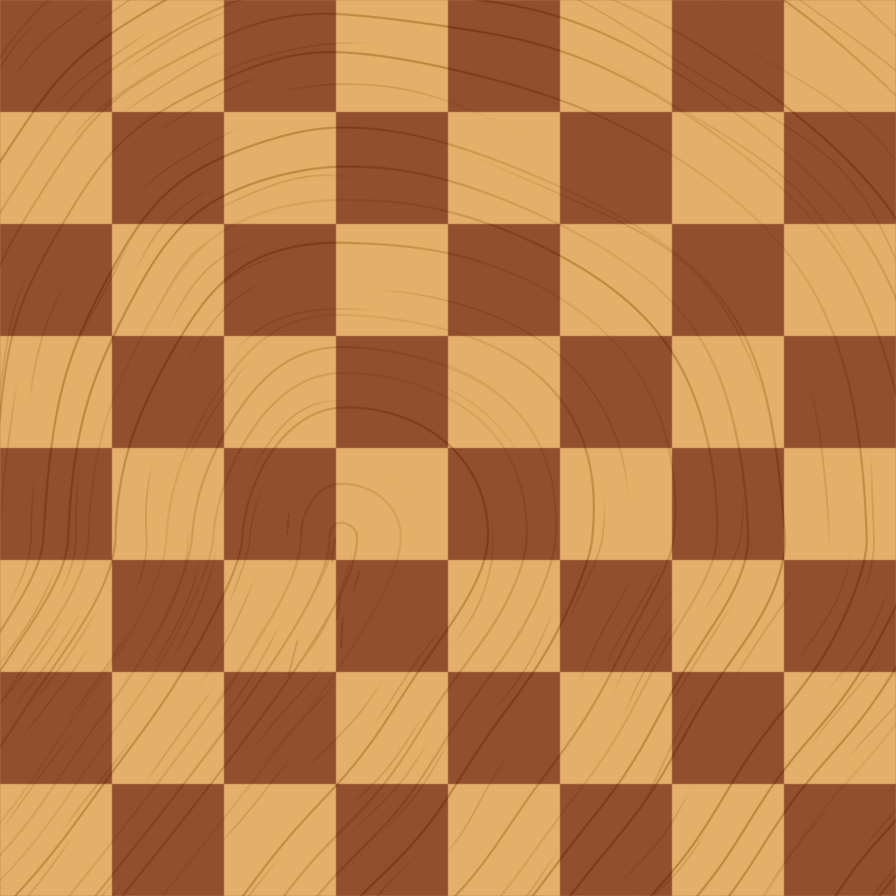
This pattern is drawn by a Shadertoy shader. Its source:

```glsl
// An eight by eight board of tan and brown squares under one sheet of wood grain.
// Grain lines are contours of a bent, uneven radial field around a knot;
// layered sines warp them, and a hash varies the strength of each line.

float hash(float n) {
    return fract(sin(n * 127.1) * 4375.85);
}

// Layered sines, roughly -1 to 1
float sway(vec2 p) {
    return 0.5 * sin(p.x * 7.0 + 2.0 * sin(p.y * 5.0))
         + 0.3 * sin(p.y * 13.0 - p.x * 6.0 + 1.7)
         + 0.2 * sin(p.x * 21.0 + p.y * 17.0);
}

// Stretched distance from the knot: arches above, slanting hairpins below
float grainField(vec2 uv) {
    vec2 p = uv - vec2(0.38, 0.40);
    float below = max(-p.y, 0.0);
    p.x += 0.85 * below * below / (0.12 + below);
    p.x *= p.x < 0.0 ? 1.35 : 0.9;
    float r = length(vec2(p.x, max(p.y, 0.0)));
    return r + 0.014 * sway(uv) * smoothstep(0.0, 0.2, r);
}

float segmentDistance(vec2 p, vec2 a, vec2 b) {
    vec2 ab = b - a;
    return length(p - a - ab * clamp(dot(p - a, ab) / dot(ab, ab), 0.0, 1.0));
}

float stroke(float dist, float halfWidth, float px) {
    return 1.0 - smoothstep(0.0003, halfWidth + px, dist);
}

// Lines halfway between whole values of a field
float contour(float field, float halfWidth, float px) {
    float slope = length(vec2(dFdx(field), dFdy(field))) / px;
    return stroke(abs(fract(field) - 0.5) / max(slope, 0.001), halfWidth, px);
}

void mainImage(out vec4 fragColor, in vec2 fragCoord) {
    vec2 uv = fragCoord / iResolution.xy;
    float px = 1.0 / iResolution.y;

    // Squares, with the lower left one light
    vec2 wave = clamp(sin(uv * 8.0 * 3.14159) / (25.13 * 0.7 * px), -1.0, 1.0);
    float light = 0.5 + 0.5 * wave.x * wave.y;
    vec3 color = mix(vec3(0.57, 0.31, 0.18), vec3(0.89, 0.69, 0.41), light);

    // Long grain lines that swell and thin along their length
    float r = grainField(uv);
    float rings = r * 20.0 + 0.35 * sin(r * 31.0);
    float phase = 6.28 * hash(floor(rings) + 3.0);
    float strength = 0.65 + 0.35 * sin(uv.x * 6.0 - uv.y * 5.0 + phase);
    float grain = strength * contour(rings, 0.0010, px);

    // Short, faint strokes between them
    float fine = r * 43.0 + 0.4 * sway(uv * 1.4 + 2.0);
    float finePhase = 6.28 * hash(floor(fine) + 41.0);
    float patches = smoothstep(0.5, 0.95, sin(uv.x * 9.0 + uv.y * 11.0 + finePhase));
    grain = max(grain, 0.5 * patches * contour(fine, 0.0006, px));

    // Small cracks scattered in the knot
    for (float i = 0.0; i < 6.0; i++) {
        vec2 start = vec2(0.31, 0.23) + vec2(0.10, 0.19) * vec2(hash(i + 5.0), (i + 0.5) / 6.0);
        float angle = 1.57 + 1.5 * (hash(i + 17.0) - 0.5);
        vec2 end = start + (0.015 + 0.025 * hash(i + 29.0)) * vec2(cos(angle), sin(angle));
        grain = max(grain, 0.6 * stroke(segmentDistance(uv, start, end), 0.0007, px));
    }

    // Grain stains both woods alike
    color *= mix(vec3(1.0), vec3(0.84, 0.77, 0.62), grain);
    fragColor = vec4(color, 1.0);
}
```
